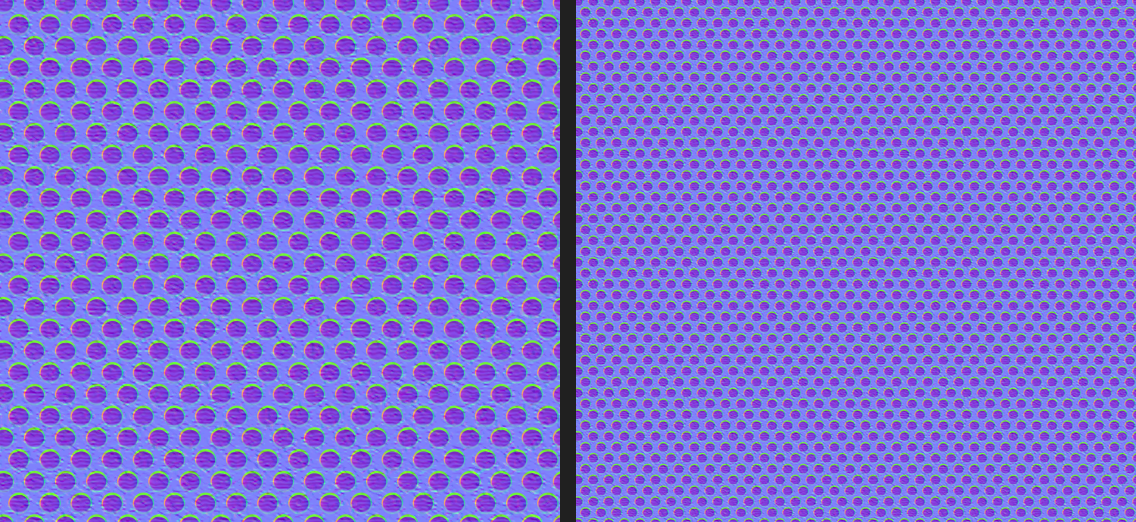
Left: one tile. Right: repeated 2 by 2.
Reproduce this texture map procedurally as a Shadertoy shader.

```glsl
#define COLUMNS 18.0
#define ROWS 24.0
#define OFFSET vec2(0.11, 0.14)
#define RIM_RADIUS 0.345
#define HOLE_RADII vec2(0.305, 0.28)
#define BUMP 0.38
#define FLAT_COLOR vec3(0.497, 0.505, 0.99)
#define HOLE_COLOR vec3(0.515, 0.235, 0.86)
#define TOP_COLOR vec3(0.44, 0.95, 0.22)
#define LEFT_COLOR vec3(0.97, 0.62, 0.42)
#define RIGHT_COLOR vec3(0.25, 0.78, 0.67)
#define BOTTOM_COLOR vec3(0.48, 0.70, 0.83)

float hash(vec2 p) {
    vec3 h = fract(vec3(p.xyx) * 0.1031);
    h += dot(h, h.yzx + 33.33);
    return fract((h.x + h.y) * h.z);
}

// Value noise that wraps after a whole number of lattice cells
float wrapNoise(vec2 uv, vec2 period) {
    vec2 cell = floor(uv * period);
    vec2 f = fract(uv * period);
    f = f * f * (3.0 - 2.0 * f);
    vec2 a = mod(cell, period);
    vec2 b = mod(cell + 1.0, period);
    return mix(mix(hash(a), hash(vec2(b.x, a.y)), f.x),
               mix(hash(vec2(a.x, b.y)), hash(b), f.x), f.y);
}

vec2 noiseSlope(vec2 uv, vec2 period) {
    vec2 e = 0.5 / period;
    return vec2(
        wrapNoise(uv + vec2(e.x, 0.0), period) - wrapNoise(uv - vec2(e.x, 0.0), period),
        wrapNoise(uv + vec2(0.0, e.y), period) - wrapNoise(uv - vec2(0.0, e.y), period));
}

// Vector from the nearest hole centre, in column widths, y up
vec2 nearestHole(vec2 uv) {
    vec2 p = vec2(uv.x * COLUMNS, (1.0 - uv.y) * ROWS) - OFFSET;
    float rowHeight = iResolution.y * COLUMNS / (iResolution.x * ROWS);
    vec2 nearest = vec2(9.0);
    for (int i = 0; i < 2; i++) {
        float row = floor(p.y) + float(i);
        float x = fract(p.x - 0.5 * mod(row, 2.0) + 0.5) - 0.5;
        vec2 q = vec2(x, (row - p.y) * rowHeight);
        if (dot(q, q) < dot(nearest, nearest)) nearest = q;
    }
    return nearest;
}

// Rim tint by direction around the hole
vec3 rimColor(vec2 dir) {
    vec3 side = mix(LEFT_COLOR, RIGHT_COLOR, smoothstep(-0.6, 0.6, dir.x));
    vec3 color = mix(BOTTOM_COLOR, side, smoothstep(-0.6, 0.1, dir.y));
    return mix(color, TOP_COLOR, smoothstep(0.25, 0.9, dir.y));
}

// Sloping hole floor with broken horizontal ridges
vec3 holeColor(vec2 q, vec2 uv) {
    vec3 color = mix(FLAT_COLOR, HOLE_COLOR, 0.4 + 0.6 * smoothstep(-0.3, -0.19, q.y));
    float side = q.x / HOLE_RADII.x;
    color.r -= 0.2 * side * side * side;
    color -= vec3(0.04, 0.02, 0.09) * smoothstep(0.08, 0.25, q.y);
    float warp = wrapNoise(uv, vec2(90.0, 96.0));
    float ridge = sin(6.2832 * q.y / 0.14 + 4.0 * warp);
    return color + ridge * vec3(0.01, 0.05, 0.05);
}

void mainImage(out vec4 fragColor, in vec2 fragCoord) {
    vec2 uv = fragCoord / iResolution.xy;
    float aa = 0.65 * COLUMNS / iResolution.x;
    vec2 q = nearestHole(uv);
    float r = length(q);

    // Flat plate, rim and hole, with a softer lower lip
    float soft = aa + 0.02 * smoothstep(0.0, 0.3, -q.y);
    float rim = 1.0 - smoothstep(RIM_RADIUS - soft, RIM_RADIUS + soft, r);
    float holeDistance = (length((q + vec2(0.0, 0.012)) / HOLE_RADII) - 1.0) * HOLE_RADII.y;
    float hole = 1.0 - smoothstep(-soft, soft, holeDistance);
    vec3 color = mix(FLAT_COLOR, rimColor(q / max(r, 0.0001)), rim);
    color = mix(color, holeColor(q, uv), hole);

    // Sparse crisp dashes, strongest just outside the rims
    float patches = smoothstep(0.25, 0.7, wrapNoise(uv, vec2(90.0, 84.0)));
    float halo = 1.0 - smoothstep(RIM_RADIUS + 0.06, RIM_RADIUS + 0.16, r);
    float wear = mix(0.2, 1.0, halo) * mix(0.35, 1.0, patches) * mix(1.0, 0.7, hole);
    vec2 slope = noiseSlope(uv, vec2(180.0, 264.0));
    slope *= smoothstep(0.15, 0.45, length(slope)) * wear * BUMP;
    color += vec3(0.6 * slope.x, slope.y, -0.25 * length(slope));

    fragColor = vec4(clamp(color, 0.0, 1.0), 1.0);
}
```
